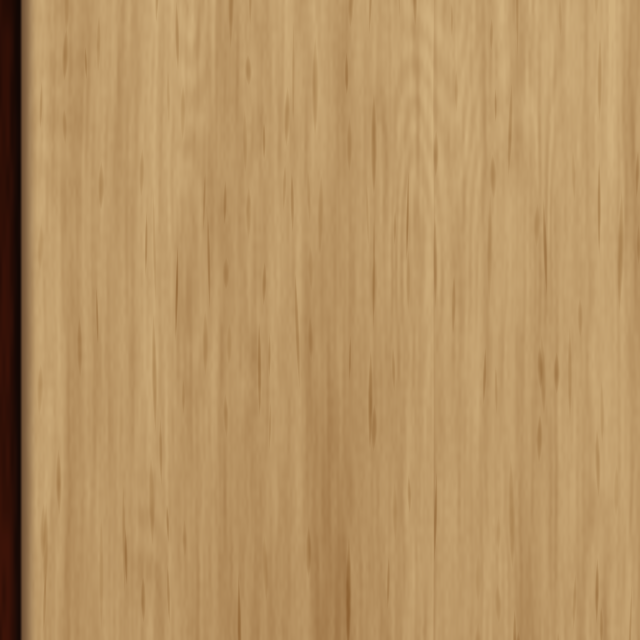
Write a WebGL 1 fragment shader that draws this texture.

```glsl
precision highp float;
// Pale, straight-grained wood with a dark strip along its left side.
// Stretched value noise makes bands, streaks and fibres; noise contours make
// the growth rings, and tapered marks in jittered cells make the flecks.
uniform vec2 u_resolution;

#define STRIP_WIDTH 0.033
#define SEAM_X 0.677
#define BAND_GAIN 1.0
#define STREAK_GAIN 1.0
#define FIBRE_GAIN 0.75
#define RING_GAIN 0.30
#define FLECK_GAIN 1.25
#define FLECK_CHANCE 0.32

const vec3 WOOD = vec3(0.725, 0.583, 0.393);
const vec3 TONE_STEP = vec3(0.053, 0.062, 0.058);
const vec3 STRIP_RED = vec3(0.19, 0.06, 0.025);
const vec3 STRIP_BLACK = vec3(0.075, 0.030, 0.018);
const vec3 EDGE_SHADE = vec3(0.45, 0.33, 0.22);

float hash(vec2 p) {
  vec3 q = fract(vec3(p.xyx) * 0.1031);
  q += dot(q, q.yzx + 33.33);
  return fract((q.x + q.y) * q.z);
}

float noise(vec2 p) {
  vec2 i = floor(p);
  vec2 f = fract(p);
  f = f * f * (3.0 - 2.0 * f);
  float low = mix(hash(i), hash(i + vec2(1.0, 0.0)), f.x);
  float high = mix(hash(i + vec2(0.0, 1.0)), hash(i + vec2(1.0, 1.0)), f.x);
  return mix(low, high, f.y);
}

// Noise centred on zero
float grain(vec2 p) {
  return noise(p) - 0.5;
}

// One layer of long tapered marks, at most one per cell
float flecks(vec2 p, vec2 cells, float seed) {
  vec2 g = p * cells;
  g.y += hash(vec2(floor(g.x), seed)) * 7.0;
  vec2 id = floor(g) + seed;
  float present = step(hash(id), FLECK_CHANCE);
  vec2 centre = vec2(0.3 + 0.4 * hash(id + 11.3), 0.5);
  vec2 d = (fract(g) - centre) / cells;
  float halfLength = mix(0.22, 0.48, hash(id + 23.7)) / cells.y;
  float along = d.y / halfLength;
  float taper = max(1.0 - along * along, 0.0);
  float halfWidth = mix(0.002, 0.006, hash(id + 37.1)) * taper + 0.0005;
  float lean = (hash(id + 51.9) - 0.5) * 0.08;
  float across = abs(d.x - lean * d.y) / halfWidth;
  float strength = mix(0.4, 1.0, hash(id + 67.3));
  return present * strength * taper * (1.0 - smoothstep(0.1, 1.0, across));
}

// Fine nested growth lines that show only in some columns
float rings(vec2 p) {
  float height = noise(vec2(p.x * 17.0, p.y * 1.7) + 40.0);
  float lines = sin(height * 48.0 + 2.0 * grain(p * vec2(90.0, 9.0)));
  float mask = smoothstep(0.45, 0.8, noise(vec2(p.x * 13.0, p.y * 1.3) + 71.0));
  return lines * mask;
}

// Tone around the mean wood colour, about -1 to 1
float woodTone(vec2 uv) {
  vec2 p = uv;
  p.x += 0.006 * grain(uv * vec2(9.0, 3.0)) + 0.002 * grain(uv * vec2(30.0, 11.0));

  float light = 0.12 + 0.85 * (uv.y - 0.5) + 0.45 * (uv.x - 0.5);
  light += 0.55 * (1.0 - smoothstep(0.05, 0.22, uv.x));

  float bands = grain(vec2(p.x * 13.0, p.y * 0.6) + 5.0)
              + 0.7 * grain(vec2(p.x * 34.0, p.y * 0.9) + 19.0);
  float streaks = grain(vec2(p.x * 75.0, p.y * 2.2) + 31.0)
                + 0.6 * grain(vec2(p.x * 130.0, p.y * 5.0) + 47.0);
  float fibres = grain(vec2(p.x * 210.0, p.y * 9.0) + 59.0)
               + 0.5 * grain(vec2(p.x * 250.0, p.y * 70.0) + 83.0);

  // Bright lip on the left of the seam, a shadow fading to its right
  float fromSeam = uv.x - SEAM_X - 0.001 * grain(vec2(3.0, uv.y * 6.0));
  float right = smoothstep(-0.001, 0.002, fromSeam);
  float seam = 0.4 * (1.0 - right) * exp(-abs(fromSeam) * 55.0)
             - 0.85 * right * exp(-abs(fromSeam) * 75.0);

  return light + seam + BAND_GAIN * bands + STREAK_GAIN * streaks
       + FIBRE_GAIN * fibres + RING_GAIN * rings(p);
}

vec3 stripColor(vec2 uv) {
  float x = uv.x / STRIP_WIDTH;
  float mottle = grain(vec2(uv.x * 160.0, uv.y * 14.0) + 97.0);
  vec3 color = mix(STRIP_RED, STRIP_BLACK, smoothstep(0.35, 0.95, x));
  return color * (1.0 + 0.35 * mottle - 0.25 * (uv.y - 0.5));
}

void main() {
  vec2 uv = gl_FragCoord.xy / u_resolution;
  vec3 color = WOOD + TONE_STEP * clamp(woodTone(uv), -2.0, 1.7);

  // Warm brown flecks of two sizes
  float marks = flecks(uv, vec2(23.0, 5.0), 3.0)
              + 0.8 * flecks(uv + 0.017, vec2(31.0, 9.0), 17.0);
  color -= FLECK_GAIN * min(marks, 1.0) * vec3(0.085, 0.100, 0.100);

  // Rounded, shaded edge beside the dark strip
  float edge = smoothstep(STRIP_WIDTH, STRIP_WIDTH + 0.026, uv.x);
  color = mix(EDGE_SHADE, color, edge);
  float panel = smoothstep(STRIP_WIDTH - 0.003, STRIP_WIDTH + 0.003, uv.x);
  color = mix(stripColor(uv), color, panel);

  gl_FragColor = vec4(color, 1.0);
}
```
